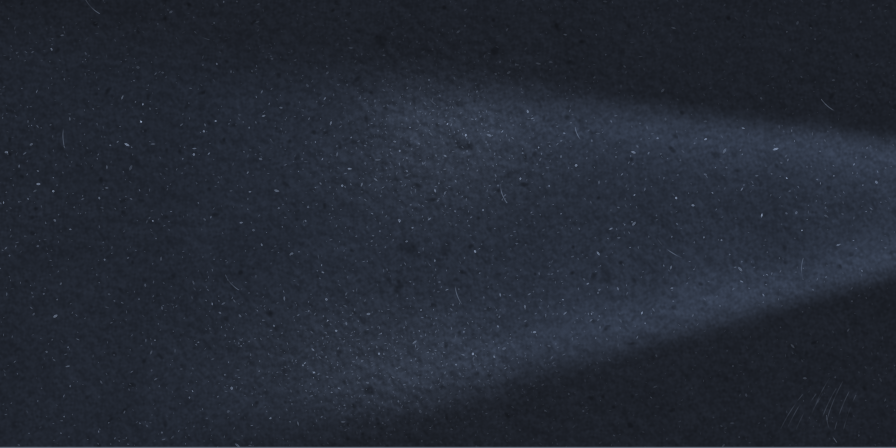
This background is drawn by a Shadertoy shader. Its source:

```glsl
// Dark slate wall with dust and scratches, lit by two soft beams converging at the right.

const vec3 SHADOW = vec3(0.112, 0.127, 0.158);
const vec3 HAZE   = vec3(0.140, 0.163, 0.207);
const vec3 BEAM   = vec3(0.130, 0.152, 0.192);
const vec3 DUST   = vec3(0.034, 0.036, 0.039);
const vec3 CHALK  = vec3(0.46, 0.50, 0.56);

float hash(vec2 p) {
    return fract(sin(dot(p, vec2(127.1, 311.7))) * 43758.5453);
}

vec2 hash2(vec2 p) {
    return vec2(hash(p), hash(p + 19.7));
}

vec2 rotate(vec2 p, float angle) {
    float c = cos(angle), s = sin(angle);
    return vec2(c * p.x + s * p.y, c * p.y - s * p.x);
}

float noise(vec2 p) {
    vec2 i = floor(p), f = fract(p);
    f = f * f * (3.0 - 2.0 * f);
    float low = mix(hash(i), hash(i + vec2(1, 0)), f.x);
    float high = mix(hash(i + vec2(0, 1)), hash(i + vec2(1, 1)), f.x);
    return mix(low, high, f.y);
}

float fbm(vec2 p) {
    float sum = 0.0, amp = 0.5;
    for (int i = 0; i < 4; i++) {
        sum += amp * noise(p);
        p = rotate(p, 0.6) * 2.03 + 7.1;
        amp *= 0.5;
    }
    return sum;
}

float blob(vec2 p, vec2 center, vec2 radius) {
    vec2 q = (p - center) / radius;
    return exp(-dot(q, q));
}

float edge(float inside, float soft) {
    return smoothstep(-0.5 * soft, soft, inside);
}

// Bright just inside an edge, then fading inward.
float ridge(float inside, float soft, float fade) {
    return edge(inside, soft) * exp(-max(inside, 0.0) / fade);
}

// One jittered, slightly stretched spot per occupied cell of a tilted grid.
float spots(vec2 p, float scale, float density, float size, float blur) {
    p = rotate(p, 0.5 + scale) * scale;
    vec2 cell = floor(p);
    vec2 q = (fract(p) - 0.2 - 0.6 * hash2(cell)) / scale;
    q = rotate(q, 6.2832 * hash(cell + 5.3));
    q.x *= mix(0.4, 1.0, hash(cell + 8.1));
    float radius = size * mix(0.5, 1.0, hash(cell + 3.9));
    float shape = 1.0 - smoothstep(max(radius - blur, 0.0), radius + blur, length(q));
    return shape * step(hash(cell + 31.4), density) * mix(0.3, 1.0, hash(cell + 2.6));
}

// Thin bent stroke centred on the given point.
float scratch(vec2 p, vec2 center, float angle, float halfLength, float bend, float px) {
    vec2 q = rotate(p - center, angle);
    q.y += bend * q.x * q.x / halfLength;
    q.x = max(abs(q.x) - halfLength, 0.0);
    return 1.0 - smoothstep(0.0, 0.0015 + 0.5 * px, length(q));
}

void mainImage(out vec4 fragColor, in vec2 fragCoord) {
    vec2 p = fragCoord / iResolution.y;
    p.x *= 2.0 * iResolution.y / iResolution.x;
    float px = 1.0 / iResolution.y;

    // Light cone and its two bright borders
    float reach = 2.0 - p.x;
    float upper = 0.690 + 0.128 * reach - p.y;
    float lower = p.y - 0.386 + 0.275 * reach;
    float near = smoothstep(0.5, 1.9, p.x);
    float soft = mix(0.13, 0.060, near);
    float fade = mix(0.15, 0.075, near);
    float cone = edge(upper, soft) * edge(lower, soft);
    float topLight = ridge(upper, soft, fade) * smoothstep(0.45, 1.7, p.x);
    float lowLight = ridge(lower, soft, fade) * smoothstep(0.40, 1.6, p.x);
    vec3 color = mix(SHADOW, HAZE, cone * mix(0.55, 1.0, smoothstep(0.0, 0.8, p.x)));
    color += BEAM * (topLight + lowLight);

    // Dusty patches, mottled stone and grain lit from one side
    float dust = blob(p, vec2(0.98, 0.70), vec2(0.24, 0.19))
               + blob(p, vec2(0.86, 0.18), vec2(0.32, 0.16));
    color += DUST * dust * (0.3 + 0.7 * cone);
    color *= 0.92 + 0.16 * fbm(p * 11.0);
    vec2 grain = rotate(p, 0.7);
    float relief = fbm(grain * 55.0) - fbm(grain * 55.0 + vec2(0.30, 0.12));
    color *= 1.0 + (0.35 + 0.30 * min(dust, 1.0)) * relief;
    color *= 0.90 + 0.20 * noise(grain * 175.0);
    color *= 1.0 - 0.25 * spots(p, 9.0, 0.14, 0.013, 0.006);
    color *= 1.0 - 0.28 * spots(p, 34.0, 0.10, 0.005, 0.003);

    // Pale flecks, densest in the dusty patches
    float flecks = 0.60 * spots(p, 21.0, 0.16, 0.0029, 0.5 * px)
                 + 0.42 * spots(p, 47.0, 0.10 + 0.18 * dust, 0.0022, 0.5 * px)
                 + 0.28 * spots(p, 105.0, 0.08 + 0.30 * dust, 0.0018, 0.5 * px);
    color += CHALK * flecks * (0.4 + 0.6 * cone);

    // Scattered scratches, then a sheaf of strokes at the lower right
    float marks = 0.0;
    for (int i = 0; i < 14; i++) {
        vec2 seed = vec2(float(i), 4.2);
        vec2 center = hash2(seed) * vec2(2.0, 1.0);
        float size = mix(0.008, 0.035, hash(seed + 6.0));
        marks += 0.30 * scratch(p, center, 1.5 + 1.2 * hash(seed + 9.0), size, 0.15, px);
    }
    for (int i = 0; i < 9; i++) {
        float k = float(i);
        vec2 center = vec2(1.765 + 0.016 * k, 0.07 + 0.05 * hash(vec2(k, 1.5)));
        marks += 0.16 * scratch(p, center, 1.0 + 0.03 * k, 0.045, 0.06, px);
    }
    color += CHALK * marks * smoothstep(0.2, 0.8, noise(p * 60.0));

    // Pale sliver along the bottom border
    color = mix(color, CHALK, 0.8 * (1.0 - smoothstep(0.001, 0.002 + px, p.y)));
    fragColor = vec4(color, 1.0);
}
```
